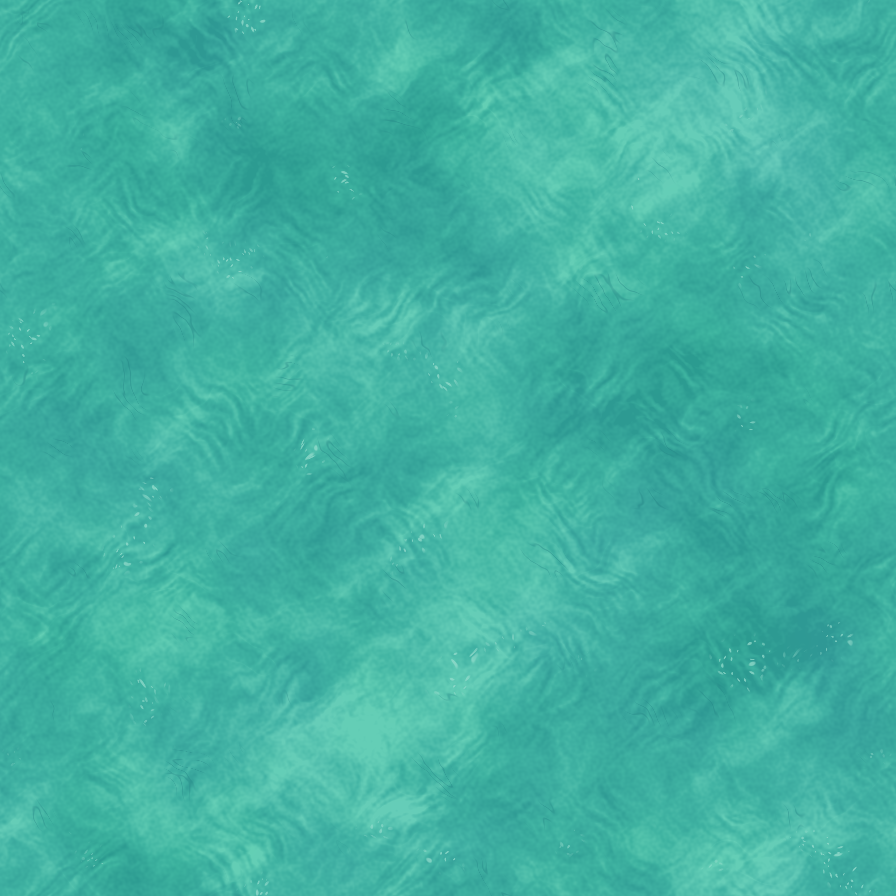
Reproduce this texture procedurally as a WebGL 1 fragment shader.

```glsl
precision highp float;
// Seamless turquoise water: mottled depths, fine broken ripples, pale patches and foam flecks.

uniform vec2 u_resolution;

const float TAU = 6.2831853;

float hash(vec2 p) {
  return fract(sin(dot(p, vec2(127.1, 311.7))) * 43758.5453);
}

// Gradient at a lattice corner, wrapped so the noise tiles
vec2 cornerGradient(vec2 corner, vec2 period, float seed) {
  float angle = TAU * hash(mod(corner, period) + seed * 17.3);
  return vec2(cos(angle), sin(angle));
}

// Gradient noise with a whole number of cells across the unit square
float noise(vec2 uv, vec2 period, float seed) {
  vec2 p = uv * period;
  vec2 i = floor(p);
  vec2 f = p - i;
  vec2 w = f * f * f * (f * (f * 6.0 - 15.0) + 10.0);
  vec2 e = vec2(1.0, 0.0);
  float a = dot(cornerGradient(i, period, seed), f);
  float b = dot(cornerGradient(i + e, period, seed), f - e);
  float c = dot(cornerGradient(i + e.yx, period, seed), f - e.yx);
  float d = dot(cornerGradient(i + 1.0, period, seed), f - 1.0);
  return mix(mix(a, b, w.x), mix(c, d, w.x), w.y);
}

float fbm(vec2 uv, vec2 period, float seed) {
  float sum = 0.0;
  float amplitude = 0.5;
  for (int octave = 0; octave < 5; octave++) {
    sum += amplitude * noise(uv, period, seed);
    period *= 2.0;
    amplitude *= 0.55;
    seed += 1.7;
  }
  return sum;
}

// Small slanted flecks, one in some of the grid cells
float flecks(vec2 uv, float cells, float seed) {
  vec2 p = uv * cells;
  vec2 cell = mod(floor(p), cells) + seed;
  vec2 centre = 0.38 + 0.24 * vec2(hash(cell), hash(cell + 5.1));
  vec2 d = fract(p) - centre;
  float angle = 0.6 + 2.0 * hash(cell + 9.4);
  vec2 along = vec2(cos(angle), sin(angle));
  vec2 local = vec2(dot(d, along), dot(d, vec2(-along.y, along.x)) * 1.8);
  float radius = 0.18 + 0.2 * hash(cell + 3.7);
  return smoothstep(radius, radius * 0.4, length(local)) * step(0.62, hash(cell + 7.9));
}

void main() {
  vec2 uv = gl_FragCoord.xy / u_resolution;

  // Swirling distortion, coarse then fine
  vec2 swirl = vec2(fbm(uv, vec2(5.0), 1.0), fbm(uv, vec2(5.0), 12.0));
  vec2 curl = vec2(noise(uv, vec2(19.0), 23.0), noise(uv, vec2(19.0), 31.0));
  vec2 warped = uv + 0.05 * swirl + 0.016 * curl;

  // Whole-number shears keep the tiling while tilting the features
  vec2 rising = vec2(warped.x - warped.y, warped.y);
  vec2 falling = vec2(warped.x, warped.y + warped.x);

  // Depth clouds and ragged pale patches
  float broad = fbm(uv + 0.05 * swirl, vec2(3.0), 41.0);
  float cloud = fbm(warped, vec2(9.0), 52.0);
  float patches = smoothstep(0.1, 0.3, fbm(rising, vec2(10.0, 7.0), 63.0));

  // Two directions of short ripples, each strong only in places
  float choice = smoothstep(-0.2, 0.2, noise(uv, vec2(7.0), 71.0));
  float ripple = mix(noise(falling, vec2(34.0, 86.0), 75.0),
                     noise(rising, vec2(84.0, 36.0), 78.0), choice);
  float rippleArea = smoothstep(-0.15, 0.35, noise(uv, vec2(10.0), 82.0));
  float crest = pow(max(0.0, 1.0 - 5.0 * abs(noise(warped, vec2(24.0, 34.0), 86.0))), 3.0);

  // Small mottling and grain
  float mottle = noise(warped, vec2(58.0), 89.0) + 0.8 * noise(warped, vec2(119.0), 90.0);
  float grain = noise(uv, vec2(211.0), 91.0);

  float tone = -0.12 + 2.9 * broad + 1.75 * cloud + 0.65 * patches
    + ripple * (0.4 + 1.15 * rippleArea)
    + 0.3 * crest * rippleArea + 0.38 * mottle + 0.42 * grain;

  // Deep teal through turquoise to pale aqua
  vec3 deep = vec3(0.195, 0.625, 0.59);
  vec3 turquoise = vec3(0.25, 0.70, 0.637);
  vec3 aqua = vec3(0.365, 0.785, 0.70);
  vec3 color = mix(turquoise, deep, clamp(-tone, 0.0, 1.3));
  color = mix(color, aqua, clamp(tone, 0.0, 1.25));
  color += vec3(0.03, -0.02, 0.04) * fbm(uv, vec2(4.0), 97.0);

  // Sparse dark hairlines
  float hairline = smoothstep(0.07, 0.0, abs(noise(falling, vec2(32.0, 58.0), 103.0)));
  float hairArea = smoothstep(0.25, 0.45, noise(uv, vec2(17.0), 107.0));
  color = mix(color, vec3(0.13, 0.50, 0.51), 0.35 * hairline * hairArea);

  // Foam flecks gathered in a few loose clusters
  float foamArea = smoothstep(0.36, 0.5, noise(uv, vec2(9.0), 113.0) + 0.35 * curl.x);
  float foam = max(flecks(warped, 84.0, 3.0), flecks(warped, 117.0, 200.0));
  color = mix(color, vec3(0.60, 0.87, 0.81), 0.7 * foam * foamArea);

  gl_FragColor = vec4(color, 1.0);
}
```
